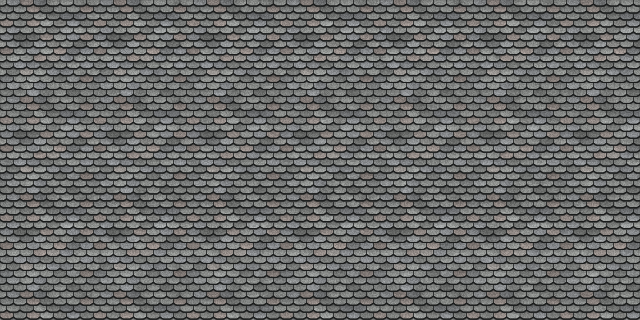
Reproduce this texture procedurally as a WebGL 1 fragment shader.

```glsl
precision highp float;
uniform vec2 u_resolution;

const vec2 SHINGLES = vec2(24.0, 46.0);   // shingles per canvas height, across and up
const vec2 REPEAT = vec2(7.0, 14.0);      // shingles before the pattern recurs
const float ASPECT = 1.92;                // shingle width in row heights
const float LINE = 0.18;                  // shadow line under each lip
const float PENUMBRA = 0.1;               // fade of that line onto the row beneath
const float MARGIN = 0.05;
const float FLAT = 0.45;                  // straight share of the lip
const float CHAMFER = 0.32;               // rise of the lip at its corners
const float GAP = 0.05;                   // half width of the side joints
const vec3 SHADOW = vec3(0.1, 0.107, 0.107);
const vec3 MOSS = vec3(0.99, 1.007, 0.99);
const vec3 SLATE = vec3(0.98, 1.0, 1.02);
const vec3 RUST = vec3(1.045, 0.985, 0.955);

float hash(vec2 p) {
  vec3 q = fract(p.xyx * vec3(0.1031, 0.1030, 0.0973));
  q += dot(q, q.yzx + 33.33);
  return fract((q.x + q.y) * q.z);
}

// Value noise that wraps after the given number of lattice cells
float noise(vec2 p, vec2 period) {
  vec2 i = floor(p);
  vec2 f = fract(p);
  f = f * f * (3.0 - 2.0 * f);
  vec2 a = mod(i, period);
  vec2 b = mod(i + 1.0, period);
  return mix(mix(hash(a), hash(vec2(b.x, a.y)), f.x),
             mix(hash(vec2(a.x, b.y)), hash(b), f.x), f.y);
}

// Alternate rows shift by half a shingle
float staggered(float x, float row) {
  return x + 0.5 * mod(row, 2.0);
}

vec3 shingleColour(vec2 cell) {
  vec2 id = mod(cell, REPEAT);
  float dullness = hash(id + 17.0);
  float tone = mix(0.565, 0.425, dullness * dullness);
  float kind = hash(id + 51.0);
  vec3 tint = mix(SLATE, MOSS, smoothstep(0.2, 0.45, kind));
  tint = mix(tint, RUST, smoothstep(0.86, 0.93, kind));
  return tone * tint;
}

// Shallow slanting drifts of dark and pale weathering
float weathering(vec2 p) {
  vec2 u = p / REPEAT;
  float broad = noise(vec2(4.0 * (u.x - 2.0 * u.y), 5.0 * u.y), vec2(4.0, 5.0));
  float fine = noise(vec2(7.0 * u.x, 10.0 * u.y) + 0.5, vec2(7.0, 10.0));
  return 0.5 * broad + 0.5 * fine;
}

float grain(vec2 p) {
  return noise(p * 390.0, vec2(1024.0)) - 0.5;
}

// Darkens toward the part overlapped by the row above
float overlapShade(float height) {
  return mix(1.04, 0.82, smoothstep(0.4, 1.4, height));
}

vec3 roof(vec2 canvas, float pixel) {
  vec2 p = vec2(canvas.x, canvas.y - 1.0) * SHINGLES;
  float row = floor(p.y);
  float height = p.y - row;
  float column = staggered(p.x, row);
  float x = fract(column) - 0.5;
  float soft = 0.5 * pixel * SHINGLES.y;

  // Signed distance above the lip with cut corners
  float corner = max(abs(2.0 * x) - FLAT, 0.0) / (1.0 - FLAT);
  float lip = LINE + MARGIN + CHAMFER * pow(corner, 1.25);
  float slope = 2.5 * CHAMFER * pow(corner, 0.25) / ((1.0 - FLAT) * ASPECT);
  float above = (height - lip) / sqrt(1.0 + slope * slope);
  float onTop = smoothstep(-soft, soft, above);

  // Upper shingle with its joints, over the row beneath
  float joint = smoothstep(GAP - soft, GAP + soft, (0.5 - abs(x)) * ASPECT);
  float lowerColumn = floor(staggered(p.x, row - 1.0));
  vec3 upper = shingleColour(vec2(floor(column), row));
  vec3 lower = shingleColour(vec2(lowerColumn, row - 1.0));
  float lit = smoothstep(LINE - soft, LINE + PENUMBRA + soft, -above);

  // Surface wear, stone grain and shade
  float wear = mix(0.83, 1.17, weathering(p)) + 0.31 * grain(canvas);
  upper = mix(SHADOW, upper * wear * overlapShade(height), joint);
  lower = mix(SHADOW, lower * wear * overlapShade(height + 1.0), lit);
  return mix(lower, upper, onTop);
}

void main() {
  vec2 canvas = gl_FragCoord.xy / u_resolution.y;
  gl_FragColor = vec4(roof(canvas, 1.0 / u_resolution.y), 1.0);
}
```
